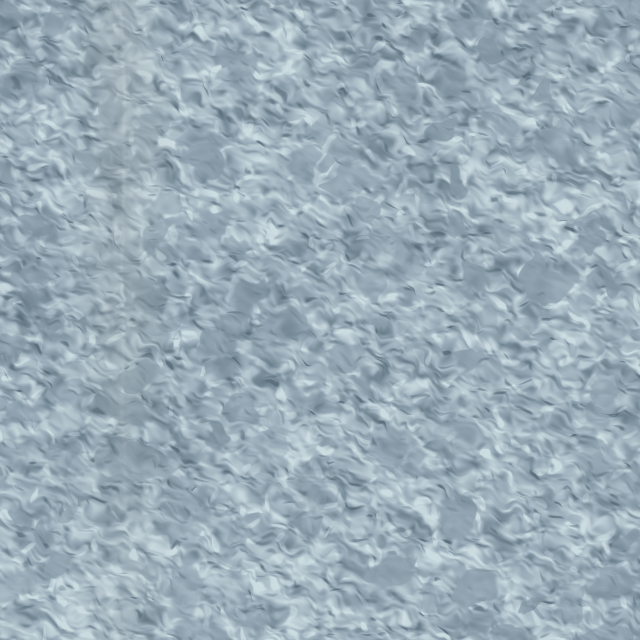
This texture is drawn by a WebGL 1 fragment shader. Its source:

```glsl
precision highp float;
uniform vec2 u_resolution;

const vec3 DARK = vec3(0.36, 0.44, 0.49);
const vec3 MID = vec3(0.595, 0.667, 0.717);
const vec3 PALE = vec3(0.80, 0.865, 0.885);
const vec3 SEAM_GREY = vec3(0.625, 0.67, 0.685);
const float GRAIN_TILT = -0.45;

float hash(vec2 p) {
  vec3 q = fract(p.xyx * 0.1031);
  q += dot(q, q.yzx + 33.33);
  return fract((q.x + q.y) * q.z);
}

// Smooth value noise in -1..1
float noise(vec2 p) {
  vec2 cell = floor(p);
  vec2 f = fract(p);
  f = f * f * (3.0 - 2.0 * f);
  float low = mix(hash(cell), hash(cell + vec2(1.0, 0.0)), f.x);
  float high = mix(hash(cell + vec2(0.0, 1.0)), hash(cell + 1.0), f.x);
  return 2.0 * mix(low, high, f.y) - 1.0;
}

vec2 rotate(vec2 p, float angle) {
  float c = cos(angle);
  float s = sin(angle);
  return vec2(c * p.x + s * p.y, c * p.y - s * p.x);
}

vec2 warp(vec2 p, float frequency, float amount) {
  vec2 q = p * frequency;
  return p + amount * vec2(noise(q + 17.0), noise(q + 71.0));
}

// Coverage of scattered ellipses; size is in cells, spread in radians
float flakes(vec2 p, float scale, vec2 size, float density,
             float spread, float softness, float seed) {
  vec2 q = p * scale;
  vec2 home = floor(q);
  float cover = 0.0;
  for (int j = -1; j <= 1; j++) {
    for (int i = -1; i <= 1; i++) {
      vec2 cell = home + vec2(float(i), float(j));
      vec2 key = cell + seed;
      vec2 center = cell + vec2(hash(key + 3.1), hash(key + 47.7));
      float angle = GRAIN_TILT + spread * (2.0 * hash(key + 91.3) - 1.0);
      float grow = mix(0.6, 1.2, hash(key + 133.9));
      float d = length(rotate(q - center, angle) / (size * grow));
      float strength = step(hash(key + 211.5), density)
                     * mix(0.5, 1.0, hash(key + 277.3));
      cover = max(cover, strength * (1.0 - smoothstep(1.0 - softness, 1.0, d)));
    }
  }
  return cover;
}

// Streaks running along the tilted grain
float streaks(vec2 p) {
  vec2 q = rotate(p, GRAIN_TILT);
  float coarse = noise(q * vec2(42.0, 85.0));
  float fine = noise(q * vec2(85.0, 180.0) + 31.0);
  return 0.5 * coarse + 0.5 * fine;
}

vec3 stoneColor(float tone) {
  vec3 shade = mix(MID, DARK, clamp(-tone, 0.0, 1.0));
  return mix(shade, PALE, clamp(tone, 0.0, 1.0));
}

// Worn vertical joint: x is its strength, y its pale hairline
vec2 seam(vec2 p, float x) {
  float d = abs(p.x - x + 0.003 * noise(vec2(p.y * 14.0, 5.0)));
  float fade = mix(0.35, 1.0, smoothstep(0.15, 0.7, p.y));
  float stain = 0.4 * (1.0 - smoothstep(0.0, 0.09, d))
              * (0.6 + 0.4 * noise(p * 16.0));
  float band = 0.38 * (1.0 - smoothstep(0.008, 0.018, d));
  float line = 1.0 - smoothstep(0.001, 0.005, d);
  return fade * vec2(max(stain, band), line);
}

void main() {
  vec2 p = gl_FragCoord.xy / u_resolution.y;
  vec2 bent = warp(warp(p, 42.0, 0.007), 110.0, 0.0022);

  // Streaked ground with pale chips and dark slivers
  float tone = 0.07 + 1.0 * streaks(bent) + 0.22 * noise(bent * 22.0);
  float chips = flakes(bent, 36.0, vec2(0.62, 0.25), 0.6, 1.1, 0.5, 0.0);
  float slivers = flakes(bent, 40.0, vec2(0.55, 0.16), 0.45, 0.6, 0.7, 400.0);
  tone += 0.6 * chips;

  // Calm flat slabs with ragged edges
  vec2 ragged = warp(warp(p, 30.0, 0.015), 75.0, 0.007);
  float slabs = flakes(ragged, 16.0, vec2(0.55, 0.4), 0.42, 1.2, 0.25, 800.0);
  float slabTone = -0.26 + 0.16 * noise(p * 18.0) + 0.12 * streaks(p);
  tone = mix(tone, slabTone, 0.9 * slabs);
  tone -= 0.8 * slivers * (1.0 - 0.7 * slabs);

  // Broad uneven light and the joint
  tone += 0.1 * noise(p * 3.0 + 8.0) + 0.1 * noise(p * 9.0);
  vec3 color = stoneColor(tone);
  vec2 joint = seam(p, 0.192);
  color = mix(color, SEAM_GREY, joint.x);
  color += 0.025 * joint.y;
  gl_FragColor = vec4(color, 1.0);
}
```
